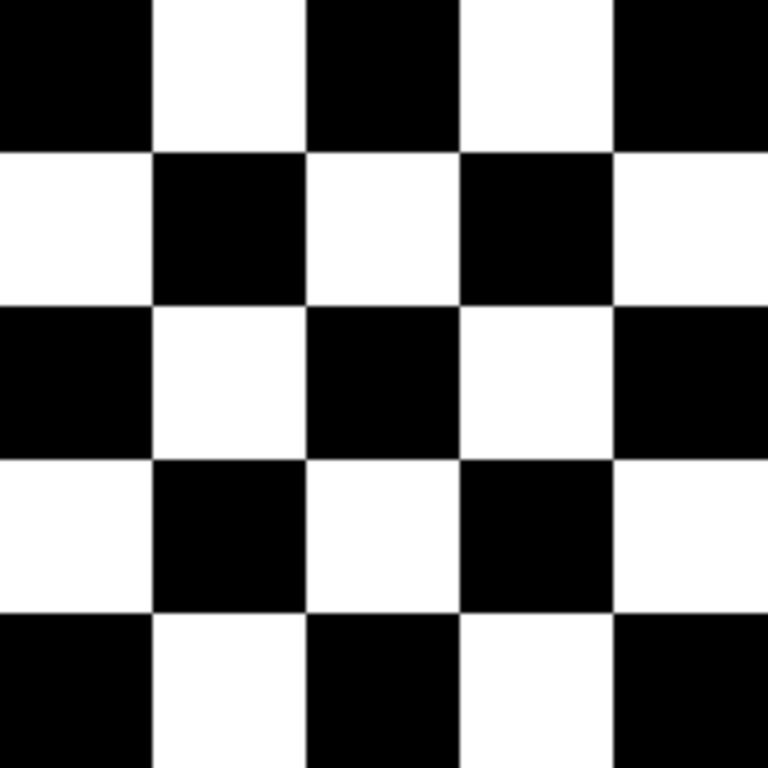
This pattern is drawn by a WebGL 1 fragment shader. Its source:

```glsl
precision highp float;
// A black and white checkerboard of five by five squares, black in the corners.
// Each axis gives a softened square wave of alternating sign; the product of
// the two waves picks the colour and blends it along the borders.

uniform vec2 u_resolution;

// Alternates between +1 and -1 per cell, with a soft change at each border.
vec2 alternatingSign(vec2 cells) {
  vec2 triangle = abs(mod(cells - 0.5, 2.0) - 1.0) - 0.5;
  return 2.0 * smoothstep(-0.02, 0.02, triangle) - 1.0;
}

void main() {
  vec2 uv = gl_FragCoord.xy / u_resolution;
  vec2 fromTopLeft = vec2(uv.x, 1.0 - uv.y);

  // The grid sits slightly up and left; clamping keeps the outer rim whole.
  vec2 cells = clamp(5.0 * (fromTopLeft + 0.0014), 0.5, 4.5);

  vec2 parity = alternatingSign(cells);
  float white = 0.5 - 0.5 * parity.x * parity.y;
  gl_FragColor = vec4(vec3(white), 1.0);
}
```
